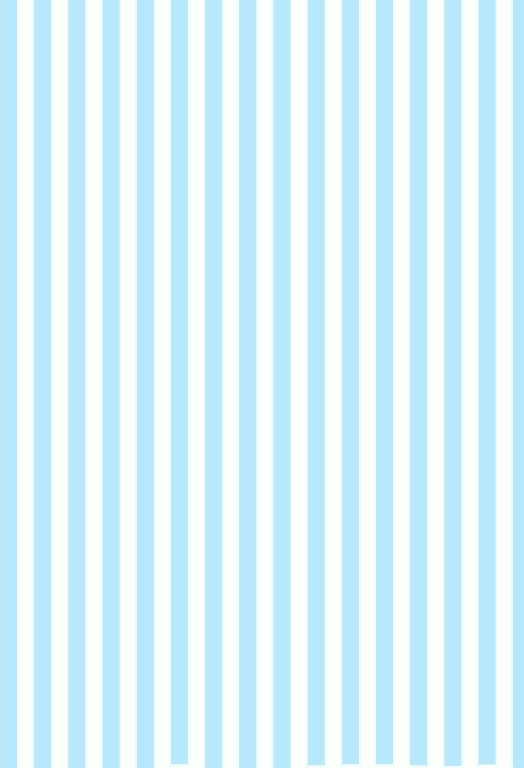
Write a WebGL 2 fragment shader that draws this pattern.

```glsl
#version 300 es
precision highp float;

uniform vec2 u_resolution;
out vec4 fragColor;

#define REPEATS 15.33      // stripe periods across the canvas
#define STRIPE_SHARE 0.5   // blue part of one period
#define RIM_WIDTH 0.065    // greyer band inside each edge, in periods
#define HALO_WIDTH 0.06    // pale band outside each edge, in periods
#define GAP_MIN 0.0026     // shortest gap under a trimmed stripe
#define GAP_MAX 0.0055     // longest gap under a trimmed stripe

const vec3 WHITE = vec3(0.99, 1.00, 0.99);
const vec3 HALO  = vec3(0.93, 0.99, 1.00);
const vec3 RIM   = vec3(0.75, 0.905, 0.955);
const vec3 BLUE  = vec3(0.72, 0.91, 0.99);

float hash(float n) {
    return fract(sin(n * 12.9898) * 43758.5453);
}

// Height of the white gap below a stripe; only some stripes stop short
float bottomGap(float index) {
    bool trimmed = index == 5.0 || (index > 8.5 && index < 14.5);
    return trimmed ? mix(GAP_MIN, GAP_MAX, hash(index)) : -1.0;
}

// Signed distance to the stripe sides, in periods, negative inside
float stripeDistance(float x) {
    float halfWidth = 0.5 * STRIPE_SHARE;
    float fromCentre = abs(fract(x - halfWidth + 0.5) - 0.5);
    return fromCentre - halfWidth;
}

void main() {
    vec2 uv = gl_FragCoord.xy / u_resolution;
    float x = uv.x * REPEATS;
    float pixel = REPEATS / u_resolution.x;

    // Stripe sides joined with the trimmed lower end
    float periodHeight = u_resolution.x / (REPEATS * u_resolution.y);
    float endDistance = (bottomGap(floor(x)) - uv.y) / periodHeight;
    float d = max(stripeDistance(x), endDistance);

    // Soft layers from the white ground to the blue core
    float soft = 0.5 * pixel;
    vec3 color = mix(HALO, WHITE, smoothstep(-soft, soft, d - HALO_WIDTH));
    color = mix(RIM, color, smoothstep(-soft, soft, d));
    color = mix(BLUE, color, smoothstep(-soft, soft, d + RIM_WIDTH));

    fragColor = vec4(color, 1.0);
}
```
